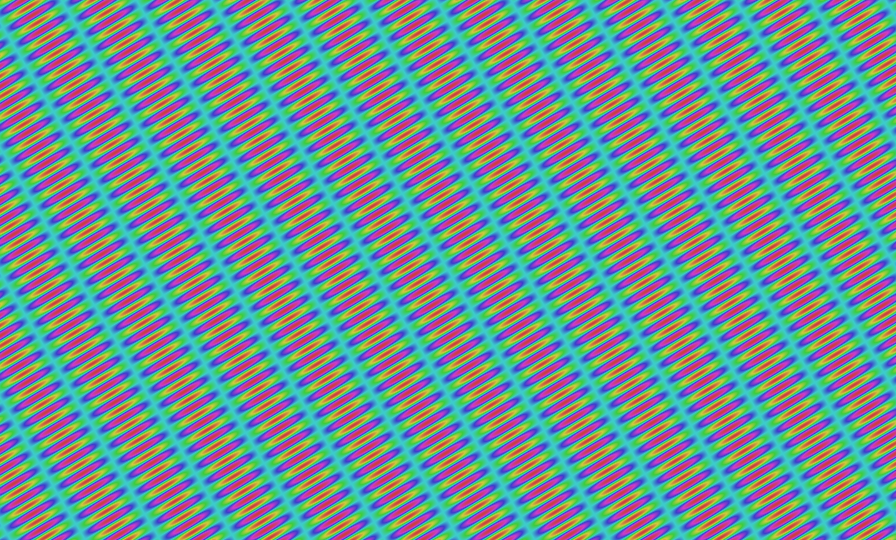
This pattern is drawn by a Shadertoy shader. Its source:

```glsl
// Tilted lattice of slim spindle cells in rainbow colours, parted by cyan bands.
// Two crossed sine waves are multiplied; their product swings the hue both ways
// around cyan, so neighbouring cells run through green or violet to a red core.

const float TILT = 0.54;           // lattice angle in radians
const float BAND_PITCH = 0.119;    // distance between cyan bands, in canvas heights
const float STRIPE_PITCH = 0.0165; // distance between cell rows, in canvas heights
const float PI = 3.14159265;

vec2 rotate(vec2 p, float angle) {
    float c = cos(angle), s = sin(angle);
    return vec2(c * p.x + s * p.y, c * p.y - s * p.x);
}

// Signed cell height: zero on the lattice lines, +1 or -1 at cell centres.
float sineLattice(vec2 p, vec2 pitch) {
    vec2 wave = sin(PI * p / pitch);
    return wave.x * wave.y;
}

vec3 hsvToRgb(float hue, float saturation, float value) {
    vec3 ramp = abs(fract(hue + vec3(0.0, 2.0, 1.0) / 3.0) * 6.0 - 3.0) - 1.0;
    return value * mix(vec3(1.0), clamp(ramp, 0.0, 1.0), saturation);
}

vec3 latticeColor(vec2 p) {
    float cell = sineLattice(rotate(p, TILT), vec2(BAND_PITCH, STRIPE_PITCH));
    return hsvToRgb(0.5 + 0.5 * cell, 0.7, 0.8);
}

void mainImage(out vec4 fragColor, in vec2 fragCoord) {
    // Centred coordinates, one unit per canvas height
    vec2 p = (fragCoord - 0.5 * iResolution.xy) / iResolution.y;
    fragColor = vec4(latticeColor(p), 1.0);
}
```
